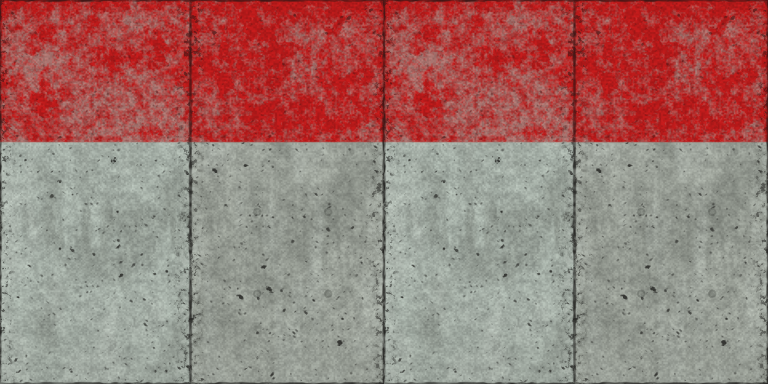
Reproduce this texture procedurally as a WebGL 2 fragment shader.

```glsl
#version 300 es
precision highp float;
// Weathered concrete wall panels with a worn red painted band along the top.
uniform vec2 u_resolution;
out vec4 outColor;

const vec3 COOL_CONCRETE = vec3(0.645, 0.685, 0.652);
const vec3 WARM_CONCRETE = vec3(0.610, 0.632, 0.598);
const vec3 STAIN = vec3(0.44, 0.46, 0.43);
const vec3 PALE = vec3(0.72, 0.75, 0.72);
const vec3 RED = vec3(0.71, 0.10, 0.10);
const vec3 WORN_RED = vec3(0.65, 0.45, 0.43);
const vec3 DARK = vec3(0.15, 0.15, 0.14);
const float PAINT_EDGE = 0.63;
const float SEAM_X = 0.496;

float hash(vec2 p) {
  return fract(sin(dot(p, vec2(127.1, 311.7))) * 43758.5453);
}

float noise(vec2 p) {
  vec2 i = floor(p), f = fract(p);
  f = f * f * (3.0 - 2.0 * f);
  return mix(mix(hash(i), hash(i + vec2(1, 0)), f.x),
             mix(hash(i + vec2(0, 1)), hash(i + vec2(1, 1)), f.x), f.y);
}

float fbm(vec2 p) {
  float sum = 0.0, amp = 0.5;
  for (int i = 0; i < 5; i++) {
    sum += amp * noise(p);
    p = mat2(0.8, 0.6, -0.6, 0.8) * p * 2.03 + 17.3;
    amp *= 0.5;
  }
  return sum;
}

// Irregular holes scattered on a grid; density is the chance per cell
float pits(vec2 p, float cells, float density, float radius, float px) {
  vec2 g = p * cells, id = floor(g);
  vec2 center = 0.25 + 0.5 * vec2(hash(id + 3.1), hash(id + 8.7));
  vec2 d = (fract(g) - center) / cells;
  d.x += d.y * (hash(id + 5.9) - 0.5) * 1.6;
  float r = radius * (0.35 + 0.65 * hash(id + 1.3));
  float dist = length(d) - r + (noise(p * 190.0) - 0.5) * r * 1.5;
  return step(hash(id), density) * (1.0 - smoothstep(-px, px, dist));
}

// Faint round tie marks, two by two in a panel
float tieMarks(vec2 p, float px) {
  float mark = 0.0;
  for (int i = 0; i < 4; i++) {
    vec2 c = vec2(0.67 + 0.185 * float(i % 2), 0.235 + 0.213 * float(i / 2));
    float d = length(p - c);
    float ring = 1.0 - smoothstep(0.001, 0.002 + px, abs(d - 0.008));
    mark = max(mark, max(ring, 0.6 * (1.0 - smoothstep(0.003, 0.010, d))));
  }
  return mark;
}

vec3 concrete(vec2 p, float panel, float grain, float px) {
  vec3 col = mix(COOL_CONCRETE, WARM_CONCRETE, panel);
  float blotch = fbm(p * vec2(8.0, 6.0) + 4.0);
  float streak = fbm(p * vec2(40.0, 7.0) + 21.0);
  float stainBand = exp(-pow((p.y - 0.41) / 0.08, 2.0)) * (1.0 - 0.5 * panel);
  col = mix(col, STAIN, 0.35 * smoothstep(0.48, 0.75, blotch));
  col = mix(col, PALE, 0.30 * smoothstep(0.45, 0.25, blotch));
  col = mix(col, STAIN, stainBand * 0.4 * smoothstep(0.43, 0.66, streak));
  col = mix(col, PALE, 0.3 * smoothstep(0.52, 0.75, fbm(p * vec2(22.0, 5.0) + 50.0)));
  col = mix(col, STAIN, 0.2 * smoothstep(0.28, 0.0, p.y));
  col = mix(col, STAIN * 0.8, 0.5 * tieMarks(p, px));
  float mottle = fbm(p * 45.0 + 13.0) - 0.48;
  return col * (1.0 + 0.26 * (grain - 0.5) + 0.22 * mottle);
}

// Paint rubbed thin in fine speckles, thicker near the panel edges
vec3 paint(vec2 p, float panel, float seam, float grain) {
  float cover = 0.45 + 0.2 * panel + 0.9 * (fbm(p * vec2(9.0, 7.0) + 9.0) - 0.48);
  cover += 1.5 * (fbm(p * 55.0) - 0.48) + 0.9 * (grain - 0.5);
  cover += 0.25 * smoothstep(0.03, 0.0, seam) + 0.3 * smoothstep(0.93, 1.0, p.y);
  float flake = smoothstep(0.56, 0.66, fbm(p * 24.0 + 70.0));
  cover += 0.45 * flake;
  vec3 col = mix(WORN_RED, RED, clamp(cover, 0.0, 1.0));
  return col * (1.0 + 0.24 * (noise(p * 210.0 + 40.0) - 0.5));
}

void main() {
  float px = 1.0 / u_resolution.y;
  vec2 wall = gl_FragCoord.xy * px;
  vec2 p = vec2(fract(wall.x), wall.y); // two panels per tile
  float panel = smoothstep(SEAM_X - px, SEAM_X + px, p.x);
  float grain = 0.65 * noise(p * 240.0) + 0.35 * noise(p * 120.0 + 7.0);
  float seam = min(min(p.x, 1.0 - p.x), abs(p.x - SEAM_X));

  // Bare wall and painted band
  float painted = smoothstep(-px, px, p.y - PAINT_EDGE);
  vec3 col = mix(concrete(p, panel, grain, px), paint(p, panel, seam, grain), painted);
  vec3 shade = mix(DARK, RED * 0.45, 0.6 * painted);

  // Crumbled surface beside the seams
  float crumble = smoothstep(0.05, 0.004, seam + 0.04 * (fbm(p * vec2(20.0, 12.0)) - 0.5));
  float chip = fbm(p * 110.0 + 31.0);
  col = mix(col, PALE, crumble * 0.5 * (1.0 - painted) * smoothstep(0.48, 0.65, chip));
  col = mix(col, shade, crumble * 0.6 * smoothstep(0.40, 0.24, chip));

  // Air holes in three sizes
  float holes = 0.85 * pits(p, 15.0, 0.13, 0.007, px);
  holes = max(holes, 0.7 * pits(p + 0.37, 33.0, 0.13, 0.004, px));
  holes = max(holes, 0.5 * pits(p + 0.71, 70.0, 0.14, 0.0026, px));
  col = mix(col, shade, holes * (1.0 - 0.3 * painted));

  // Dark joints between panels and along the top and bottom
  float wobble = 0.002 * noise(vec2(3.0, p.y * 60.0));
  float joint = 1.0 - smoothstep(0.0, 0.0025 + px, seam - wobble);
  float border = min(p.y, 1.0 - p.y) - 0.003 * noise(vec2(p.x * 70.0, 5.0));
  joint = max(joint, 1.0 - smoothstep(0.0, 0.002 + px, border));
  col = mix(col, shade, joint * (0.4 + 0.6 * noise(p * vec2(60.0, 90.0))));
  outColor = vec4(col, 1.0);
}
```
